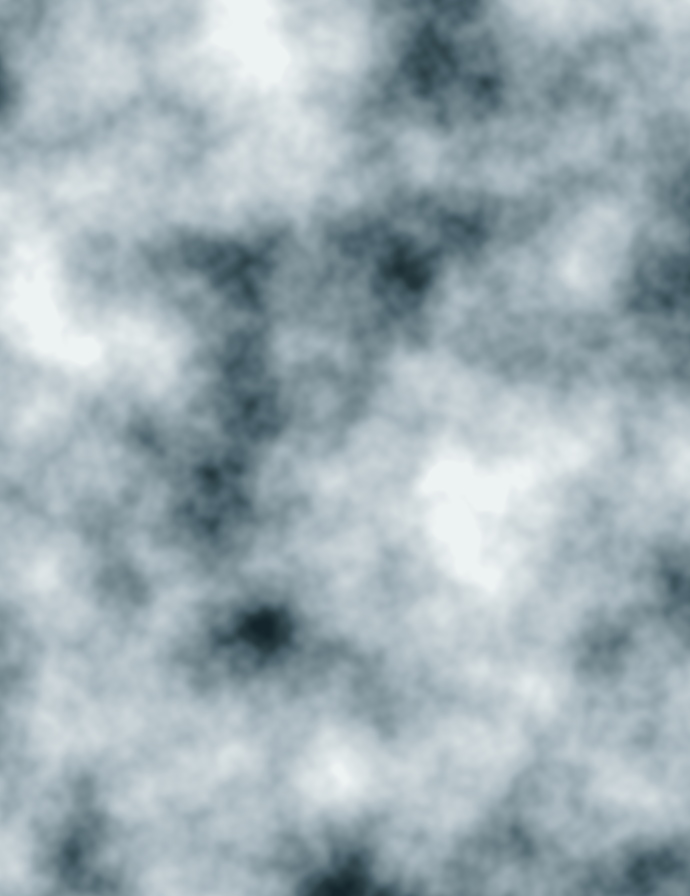
Give the GLSL for this texture, as a Shadertoy shader.

```glsl
// Soft, mottled storm clouds in slate blue-grey, from pale mist to near-black hollows.

const int OCTAVES = 5;
const float GAIN = 0.55;
const float BASE_CELLS = 4.2;       // largest noise cells per canvas height
const float NOISE_SPREAD = 0.245;   // standard deviation of the cloud noise
const vec2 FIELD_OFFSET = vec2(37.3, 61.7);

// Tones from dark to light, each placed at a density in standard deviations.
const int TONES = 7;
const vec3 TONE[TONES] = vec3[](
    vec3(0.08, 0.15, 0.17), vec3(0.15, 0.23, 0.25), vec3(0.30, 0.39, 0.43),
    vec3(0.44, 0.52, 0.55), vec3(0.55, 0.62, 0.65), vec3(0.66, 0.72, 0.75),
    vec3(0.93, 0.95, 0.95));
const float LEVEL[TONES] = float[](-2.9, -2.3, -1.65, -1.04, -0.41, 0.23, 2.4);

// Integer hash giving two values in 0..1 for a lattice cell.
vec2 hash2(ivec2 cell) {
    uvec2 v = uvec2(cell) * 1664525u + 1013904223u;
    v.x += v.y * 1664525u;
    v.y += v.x * 1664525u;
    v ^= v >> 16u;
    v.x += v.y * 1664525u;
    v.y += v.x * 1664525u;
    v ^= v >> 16u;
    return vec2(v & 0xffffu) / 65535.0;
}

// Slope of one lattice corner, seen from an offset to that corner.
float cornerSlope(ivec2 cell, vec2 offset) {
    vec2 direction = normalize(hash2(cell) - 0.5 + 1e-4);
    return dot(direction, offset);
}

float gradientNoise(vec2 p) {
    ivec2 cell = ivec2(floor(p));
    vec2 f = fract(p);
    vec2 w = f * f * f * (f * (f * 6.0 - 15.0) + 10.0);
    float low = mix(cornerSlope(cell, f),
                    cornerSlope(cell + ivec2(1, 0), f - vec2(1.0, 0.0)), w.x);
    float high = mix(cornerSlope(cell + ivec2(0, 1), f - vec2(0.0, 1.0)),
                     cornerSlope(cell + ivec2(1, 1), f - 1.0), w.x);
    return mix(low, high, w.y);
}

// Each octave is turned so that the lattices never line up.
float cloudNoise(vec2 p, float gain) {
    const mat2 TURN_AND_DOUBLE = mat2(1.6, 1.2, -1.2, 1.6);
    float sum = 0.0;
    float amplitude = 1.0;
    for (int i = 0; i < OCTAVES; i++) {
        sum += amplitude * gradientNoise(p);
        p = TURN_AND_DOUBLE * p + vec2(17.3, 9.1);
        amplitude *= gain;
    }
    return sum;
}

vec3 cloudTone(float density) {
    vec3 color = TONE[0];
    for (int i = 1; i < TONES; i++) {
        float t = clamp((density - LEVEL[i - 1]) / (LEVEL[i] - LEVEL[i - 1]), 0.0, 1.0);
        color = mix(color, TONE[i], t);
    }
    return color;
}

void mainImage(out vec4 fragColor, in vec2 fragCoord) {
    vec2 uv = fragCoord / iResolution.y;
    float density = cloudNoise(uv * BASE_CELLS + FIELD_OFFSET, GAIN) / NOISE_SPREAD;
    fragColor = vec4(cloudTone(density), 1.0);
}
```
